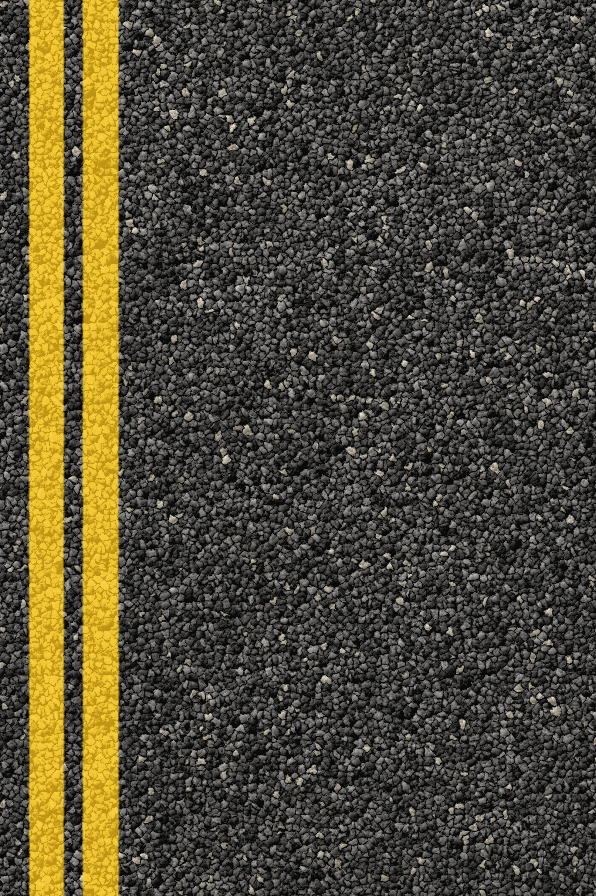
Give the GLSL for this texture, as a Shadertoy shader.

```glsl
vec2 hash22(vec2 p) {
    vec3 q = fract(p.xyx * vec3(0.1031, 0.1030, 0.0973));
    q += dot(q, q.yzx + 33.33);
    return fract((q.xx + q.yz) * q.zy);
}

// Cellular noise: xy = offset from the nearest centre, z = border gap, w = cell id
vec4 cellular(vec2 p) {
    vec2 cell = floor(p), local = fract(p), nearest = vec2(0.0);
    float first = 9.0, second = 9.0, id = 0.0;
    for (int y = -1; y <= 1; y++) {
        for (int x = -1; x <= 1; x++) {
            vec2 g = vec2(x, y);
            vec2 offset = local - g - hash22(cell + g);
            float d = length(offset);
            if (d < first) {
                second = first;
                first = d;
                nearest = offset;
                id = hash22(cell + g + 71.0).x;
            } else {
                second = min(second, d);
            }
        }
    }
    return vec4(nearest, second - first, id);
}

// Layered sines for slow drifts, roughly -1 to 1
float drift(vec2 p) {
    float sum = 0.0, amp = 0.5;
    for (int i = 0; i < 4; i++) {
        sum += amp * sin(p.x + 1.7 * sin(p.y)) * cos(p.y * 1.2 - p.x * 0.4);
        p = mat2(1.5, 1.1, -1.1, 1.5) * p + 2.3;
        amp *= 0.6;
    }
    return sum;
}

// Coverage of a vertical band with softened edges
float band(float x, float left, float right, float soft) {
    return smoothstep(left - soft, left + soft, x)
         * (1.0 - smoothstep(right - soft, right + soft, x));
}

// Brightness of a bed of stones lit along lightDir
float stoneBed(vec4 stone, vec4 grit, vec2 lightDir) {
    float crest = smoothstep(0.02, 0.38, stone.z);
    float slope = dot(stone.xy, lightDir);
    float chip = grit.w - 0.5 + 0.6 * dot(grit.xy, lightDir);
    return 0.075 + crest * (0.11 + 0.31 * stone.w) + 0.29 * slope + 0.21 * chip;
}

void mainImage(out vec4 fragColor, in vec2 fragCoord) {
    vec2 uv = fragCoord / iResolution.xy;
    vec2 p = fragCoord / iResolution.y;
    vec2 lightDir = normalize(vec2(-0.5, 0.85));

    // Broken aggregate in two sizes
    vec2 warp = vec2(drift(p * 210.0), drift(p.yx * 210.0 + 5.0));
    vec4 stone = cellular(p * 122.0 + 0.35 * warp);
    vec4 grit = cellular(p * 265.0 + 19.0);
    float relief = stoneBed(stone, grit, lightDir);

    // Uneven wear, a little brighter toward the top
    float wear = 0.97 + 0.10 * drift(p * 13.0) + 0.08 * (uv.y - 0.5);
    float tone = clamp(relief * wear, 0.035, 0.78);
    vec3 asphalt = tone * vec3(1.01, 1.0, 0.97);

    // A few pale and tan chips
    float pale = step(0.955, stone.w) * smoothstep(0.1, 0.35, stone.z);
    asphalt += pale * vec3(0.14, 0.12, 0.08);

    // Twin painted stripes, slightly frayed by the stones
    float x = uv.x + 0.0012 * (stone.w - 0.5);
    float soft = 0.0012 + 0.6 / iResolution.x;
    float paint = band(x, 0.049, 0.107, soft) + band(x, 0.139, 0.199, soft);

    // Paint fills the gaps, leaving a shallow relief
    float paintLight = smoothstep(0.02, 0.34, relief + 0.05 * drift(p * 34.0));
    vec3 paintColor = mix(vec3(0.75, 0.58, 0.08), vec3(0.94, 0.78, 0.20), paintLight);
    paintColor += 0.13 * max(relief - 0.4, 0.0) * vec3(1.0, 1.0, 2.0);

    fragColor = vec4(mix(asphalt, paintColor, paint), 1.0);
}
```
